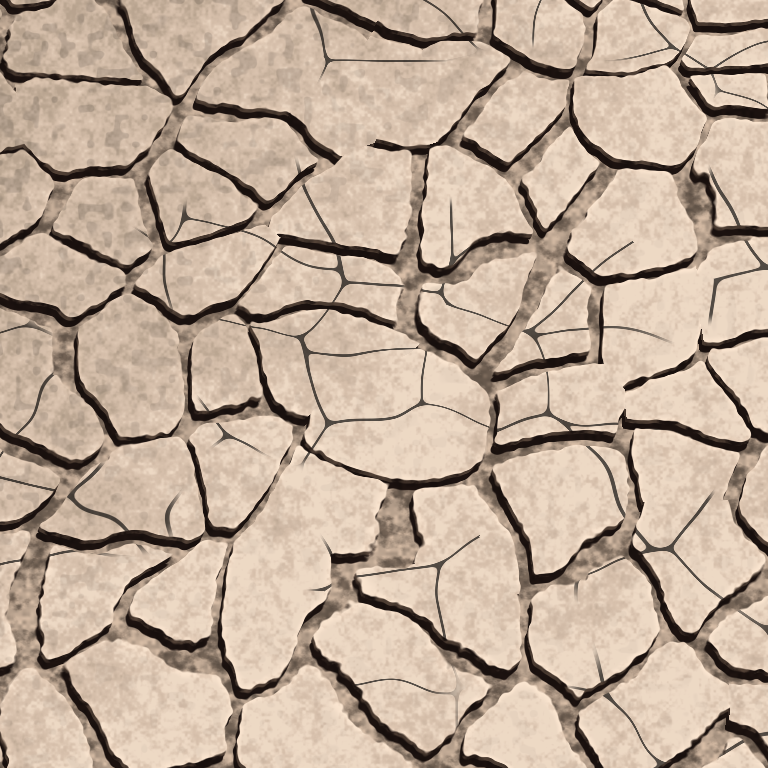
Write a WebGL 1 fragment shader that draws this texture.

```glsl
precision highp float;
// Sun-baked mud split into curved plates, with deep shadowed cracks between them.
uniform vec2 u_resolution;

float hash(vec2 p) {
  vec3 q = fract(p.xyx * 0.1031);
  q += dot(q, q.yzx + 33.33);
  return fract((q.x + q.y) * q.z);
}

float noise(vec2 p) {
  vec2 i = floor(p), f = fract(p);
  f = f * f * (3.0 - 2.0 * f);
  return mix(mix(hash(i), hash(i + vec2(1, 0)), f.x),
             mix(hash(i + vec2(0, 1)), hash(i + vec2(1, 1)), f.x), f.y);
}

float fbm(vec2 p) {
  float sum = 0.0, amp = 0.5;
  for (int i = 0; i < 4; i++) {
    sum += amp * noise(p);
    p = mat2(1.6, 1.2, -1.2, 1.6) * p + 7.3;
    amp *= 0.5;
  }
  return sum / 0.9375;
}

vec2 cellPoint(vec2 cell) {
  return cell + 0.08 + 0.84 * vec2(hash(cell + 17.0), hash(cell + 61.0));
}

float smoothMin(float a, float b, float k) {
  float h = max(k - abs(a - b), 0.0) / k;
  return min(a, b) - h * h * k * 0.25;
}

// Distance inside a Voronoi plate; each edge has its own gap, some are fused.
float plateDistance(vec2 q, float gap) {
  vec2 base = floor(q), home = base;
  float nearest = 9.0;
  for (int y = -1; y <= 1; y++)
    for (int x = -1; x <= 1; x++) {
      vec2 cell = base + vec2(x, y);
      vec2 r = cellPoint(cell) - q;
      if (dot(r, r) < nearest) { nearest = dot(r, r); home = cell; }
    }
  vec2 a = cellPoint(home) - q;
  float d = 1.0;
  for (int y = -2; y <= 2; y++)
    for (int x = -2; x <= 2; x++) {
      vec2 cell = home + vec2(x, y);
      float kind = hash(home + cell + 203.0);
      if ((x != 0 || y != 0) && kind > 0.1) {
        vec2 b = cellPoint(cell) - q;
        float edge = dot(0.5 * (a + b), normalize(b - a));
        d = smoothMin(d, edge - gap * (0.35 + 0.9 * kind), 0.06);
      }
    }
  return d;
}

// Canvas to bent cell space: plates get smaller towards the top.
vec2 cellSpace(vec2 p) {
  vec2 q = vec2((p.x - 0.5) * (6.0 + 1.2 * p.y), p.y * (6.0 + 1.8 * p.y)) + 40.0;
  q += 0.7 * (vec2(noise(p * 5.0 + 3.0), noise(p * 5.0 + 29.0)) - 0.5);
  return q + 0.16 * (vec2(noise(p * 17.0), noise(p * 17.0 + 51.0)) - 0.5);
}

float mud(vec2 p) {
  float ragged = 0.04 * (noise(p * 40.0) - 0.5) + 0.03 * (noise(p * 110.0) - 0.5);
  return plateDistance(cellSpace(p), 0.078) + ragged;
}

void main() {
  vec2 p = gl_FragCoord.xy / u_resolution.y;
  float soft = 6.0 / u_resolution.y;
  float d = mud(p);
  float plate = smoothstep(-soft, soft, d);

  // Plate top: blotches, pits, fine grain and a dusty tone at the upper left
  float grain = noise(p * 260.0) - 0.5;
  float blotch = fbm(p * 9.0) - 0.5;
  float speckle = fbm(p * 75.0 + 11.0) - 0.5;
  float dusty = smoothstep(0.35, 1.1, p.y * 0.7 + 0.6 - p.x);
  float tone = 0.68 + 0.9 * blotch + 1.1 * speckle + 0.5 * grain - 0.65 * dusty;
  vec3 top = mix(vec3(0.72, 0.64, 0.56), vec3(0.84, 0.75, 0.67), smoothstep(-0.4, 0.4, tone));
  top = mix(top, vec3(0.93, 0.85, 0.77), smoothstep(0.3, 0.95, tone));
  float pits = smoothstep(0.62, 0.8, noise(p * 85.0 + 5.0));
  top *= 1.0 - pits * (0.03 + 0.1 * dusty);
  top *= 1.0 + 0.06 * (1.0 - smoothstep(0.0, 0.06, d));

  // Hairline splits on some plates
  float hair = plateDistance(cellSpace(p + 0.37) * 0.8 + 9.3, 0.008);
  float hairMask = smoothstep(0.56, 0.64, noise(p * 6.0 + 80.0));
  top *= 1.0 - 0.65 * hairMask * (1.0 - smoothstep(0.0, soft, hair));

  // Crack floor, lit from the upper right, with plate wall and cast shadow
  float rubble = fbm(p * vec2(60.0, 75.0));
  vec3 ground = mix(vec3(0.42, 0.36, 0.31), vec3(0.74, 0.65, 0.57), smoothstep(0.25, 0.65, rubble));
  vec2 toLight = vec2(0.4, 1.0);
  float shadow = max(smoothstep(-soft, soft, mud(p + toLight * 0.013)),
                     smoothstep(-soft, soft, mud(p + toLight * 0.007)));
  float wall = smoothstep(-soft, soft, mud(p + toLight * 0.0045));
  vec3 dark = mix(vec3(0.10, 0.065, 0.055), vec3(0.29, 0.23, 0.19),
                  wall * smoothstep(0.3, 0.6, rubble));
  ground = mix(ground, dark, max(shadow, wall));
  ground *= 0.85 + 0.3 * noise(p * 190.0);

  gl_FragColor = vec4(mix(ground, top, plate), 1.0);
}
```
